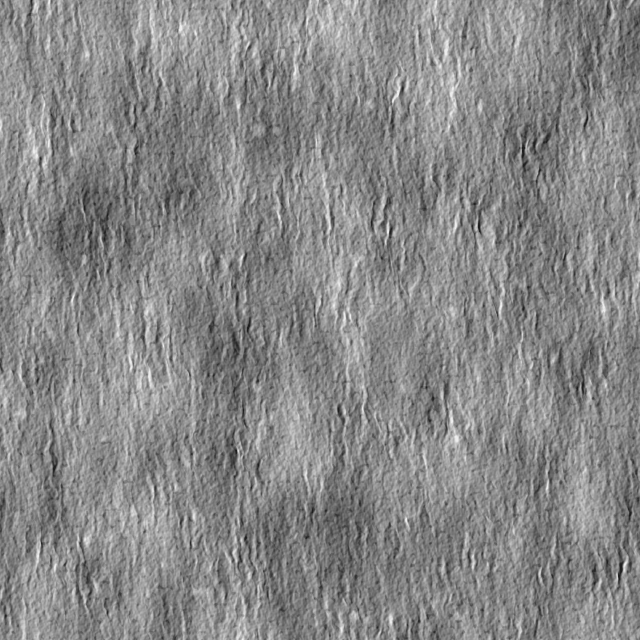
A Shadertoy shader for this texture:

```glsl
// Grey, weathered bark-like relief: short upright flakes over a fine rough grain.
// A height field of stretched gradient noise is lit from the upper left,
// then toned by broad soft patches, dark pits and a few pale chips.

vec2 randomGradient(vec2 cell) {
    uvec2 k = uvec2(ivec2(cell) + 4096);
    uint h = k.x * 73856093u ^ k.y * 19349663u;
    h = (h ^ (h >> 15)) * 747796405u;
    h = (h ^ (h >> 13)) * 277803737u;
    h ^= h >> 16;
    float angle = 6.28318 * float(h & 65535u) / 65536.0;
    return vec2(cos(angle), sin(angle));
}

float gradientNoise(vec2 p) {
    vec2 i = floor(p), f = p - i;
    vec2 u = f * f * f * (f * (f * 6.0 - 15.0) + 10.0);
    float a = dot(randomGradient(i), f);
    float b = dot(randomGradient(i + vec2(1, 0)), f - vec2(1, 0));
    float c = dot(randomGradient(i + vec2(0, 1)), f - vec2(0, 1));
    float d = dot(randomGradient(i + vec2(1, 1)), f - vec2(1, 1));
    return mix(mix(a, b, u.x), mix(c, d, u.x), u.y);
}

// Sharp crests where the noise crosses zero, slightly rounded
float crest(vec2 p) {
    float n = gradientNoise(p);
    return -sqrt(n * n + 0.002);
}

float barkHeight(vec2 p, float roughness) {
    // Lean and ragged wander of the ridges
    vec2 q = p + vec2(0.08 * p.y, 0.0);
    q.x += 0.010 * gradientNoise(p * vec2(14, 9) + 3.7);
    q.x += 0.007 * gradientNoise(p * vec2(48, 42) + 8.2);
    q.x += 0.0025 * gradientNoise(p * vec2(110, 100) + 14.9);

    // Ridges, short flakes, then near-round grain
    float ridges = 0.9 * gradientNoise(q * vec2(72, 20) + 11.3) / 72.0
                 + 0.9 * crest(q * vec2(64, 19) + 27.6) / 64.0;
    float flakes = 0.8 * gradientNoise(q * vec2(112, 44) + 41.9) / 112.0
                 + 0.5 * crest(q * vec2(95, 42) + 22.4) / 95.0;
    float grain = 0.75 * gradientNoise(p * vec2(150, 125) + 63.4) / 150.0
                + 0.55 * gradientNoise(p * vec2(240, 215) + 19.8) / 240.0;
    return ridges * roughness + flakes * (0.4 + 0.6 * roughness) + grain;
}

void mainImage(out vec4 fragColor, in vec2 fragCoord) {
    vec2 p = fragCoord / iResolution.y;

    // Ridges fade in and out across the surface
    float roughness = clamp(0.9 + 1.5 * gradientNoise(p * vec2(13, 9) + 71.5), 0.3, 1.5);

    // Relief: slope towards the light
    float reach = 0.0009;
    vec2 away = reach * vec2(0.93, -0.37);
    float slope = (barkHeight(p + away, roughness) - barkHeight(p - away, roughness)) / (2.0 * reach);
    float tone = 0.532 + 0.084 * slope;

    // Broad patches of light and shade
    tone += 0.17 * gradientNoise(p * vec2(6, 3.5) + 33.2);
    tone += 0.16 * gradientNoise(p * vec2(13, 6) + 52.7);
    tone += 0.13 * gradientNoise(p * vec2(29, 12) + 66.1);

    // Dark pits and pale chips
    float pits = gradientNoise(p * vec2(150, 115) + 87.1);
    tone -= 0.12 * smoothstep(0.18, 0.5, pits);
    float chips = gradientNoise(p * vec2(52, 25) + 95.6);
    tone += 0.18 * smoothstep(0.33, 0.6, chips);

    fragColor = vec4(vec3(clamp(tone, 0.12, 0.93)), 1.0);
}
```
